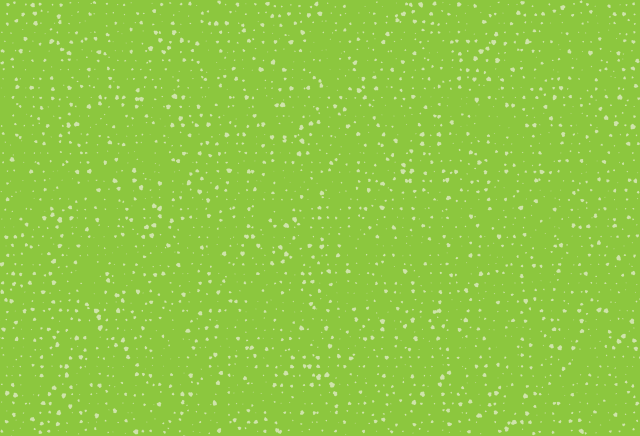
A Shadertoy shader for this pattern:

```glsl
// Pale irregular specks in loose rows on a flat leaf-green ground.

const vec3 LEAF_GREEN = vec3(0.55, 0.78, 0.245);
const vec3 PALE_SPECK = vec3(0.81, 0.89, 0.67);
const float ROWS = 47.0;
const float TAU = 6.2831853;

// Four random values in 0..1 for a grid cell
vec4 hash4(vec2 cell, float seed) {
    vec4 p = fract(vec4(cell.xyxy) * vec4(0.1031, 0.1030, 0.0973, 0.1099) + seed);
    p += dot(p, p.wzxy + 33.33);
    return fract((p.xxyz + p.yzzw) * p.zywx);
}

// Layered sines, slow drift of speck size in about -1..1
float drift(vec2 p) {
    return 0.5 * sin(p.x * 0.53 + 1.7 * sin(p.y * 0.31))
         + 0.5 * sin(p.y * 0.47 - p.x * 0.22 + 1.3 * sin(p.x * 0.37));
}

// Signed distance to a lumpy, slightly stretched disc
float lumpyDisc(vec2 p, float radius, vec4 shape) {
    float tilt = shape.x * TAU;
    float angle = atan(p.y, p.x + 1e-5);
    float stretch = 0.16 * shape.y * cos(2.0 * (angle - tilt));
    float lumps = 0.10 * sin(3.0 * angle + shape.z * TAU)
                + 0.06 * sin(5.0 * angle + shape.w * TAU);
    return length(p) - radius * (1.0 + stretch + lumps);
}

// Coverage of one speck; those thinner than a pixel fade
float speck(vec2 p, vec2 cell, float pixel) {
    vec4 place = hash4(cell, 0.17);
    vec4 shape = hash4(cell, 0.61);

    // Wide scatter along the row, mostly tight scatter across it
    float rise = place.y * 2.0 - 1.0;
    vec2 centre = cell + 0.5 + vec2(0.76 * (place.x - 0.5), 0.34 * rise * abs(rise));

    float radius = mix(0.045, 0.25, place.z * place.z) * (1.0 + 0.18 * drift(cell));
    float present = step(0.07, place.w);
    float fade = min(1.0, 1.6 * radius / pixel);
    float dist = lumpyDisc(p - centre, radius, shape);
    return present * fade * smoothstep(0.7 * pixel, -0.7 * pixel, dist);
}

// Strongest coverage among the surrounding cells
float speckField(vec2 p, float pixel) {
    vec2 home = floor(p);
    float cover = 0.0;
    for (int y = -1; y <= 1; y++) {
        for (int x = -1; x <= 1; x++) {
            cover = max(cover, speck(p, home + vec2(x, y), pixel));
        }
    }
    return cover;
}

void mainImage(out vec4 fragColor, in vec2 fragCoord) {
    float pixel = ROWS / iResolution.y;
    vec2 p = fragCoord * pixel + vec2(19.0, 7.0);
    fragColor = vec4(mix(LEAF_GREEN, PALE_SPECK, speckField(p, pixel)), 1.0);
}
```
